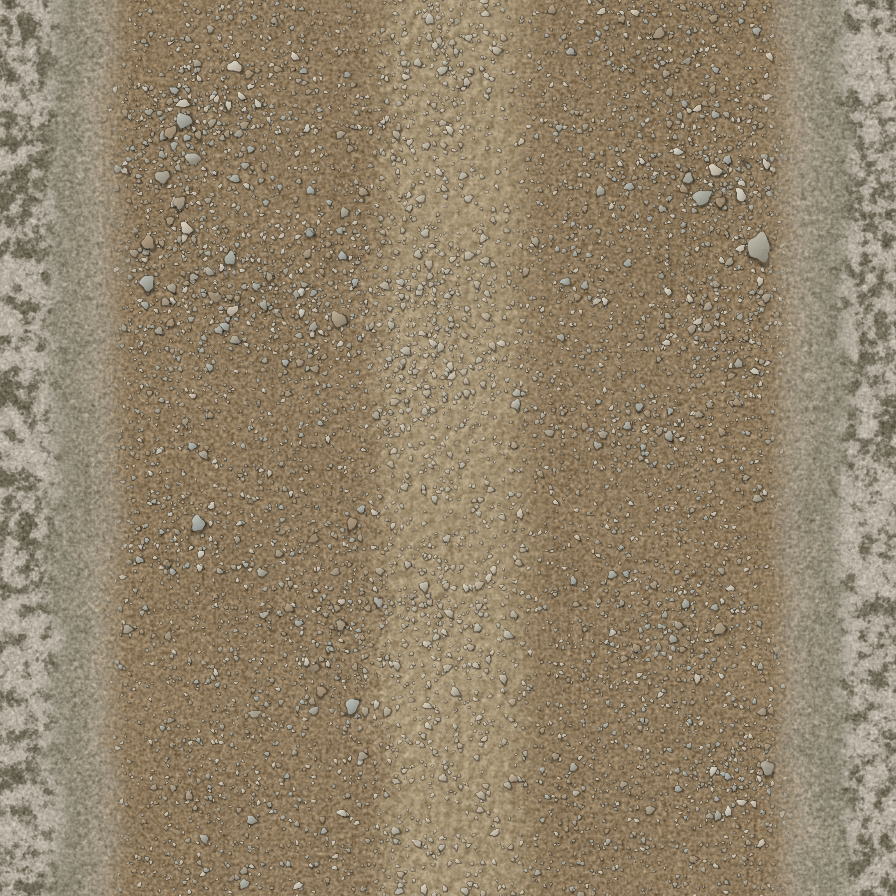
Give the GLSL for this texture, as a WebGL 1 fragment shader.

```glsl
precision highp float;
// Worn dirt track: brown wheel lanes, a pale gravel ridge and mottled stone verges.
uniform vec2 u_resolution;

vec2 hash2(vec2 p) {
  return fract(sin(vec2(dot(p, vec2(127.1, 311.7)), dot(p, vec2(269.5, 183.3)))) * 43758.55);
}

float gradientDot(vec2 cell, vec2 corner, vec2 f) {
  return dot(hash2(cell + corner) * 2.0 - 1.0, f - corner);
}

// Gradient noise, roughly -0.7 to 0.7
float noise(vec2 p) {
  vec2 c = floor(p), f = fract(p);
  vec2 u = f * f * f * (f * (f * 6.0 - 15.0) + 10.0);
  vec2 o = vec2(0.0, 1.0);
  return mix(mix(gradientDot(c, o.xx, f), gradientDot(c, o.yx, f), u.x),
             mix(gradientDot(c, o.xy, f), gradientDot(c, o.yy, f), u.x), u.y);
}

float fbm(vec2 p) {
  float sum = 0.0, amp = 1.0;
  for (int i = 0; i < 4; i++) {
    sum += amp * noise(p);
    p = mat2(1.6, 1.2, -1.2, 1.6) * p + 7.3;
    amp *= 0.65;
  }
  return sum;
}

float blob(vec2 p, vec2 center, vec2 size) {
  vec2 d = (p - center) / size;
  return exp(-dot(d, d));
}

// Where loose stones gather in the two lanes
float laneClusters(vec2 p) {
  float d = blob(p, vec2(0.21, 0.87), vec2(0.09, 0.05));
  d += 0.7 * blob(p, vec2(0.18, 0.71), vec2(0.07, 0.11));
  d += 0.9 * blob(p, vec2(0.35, 0.67), vec2(0.10, 0.06));
  d += 0.6 * blob(p, vec2(0.21, 0.41), vec2(0.07, 0.04));
  d += 0.6 * blob(p, vec2(0.40, 0.30), vec2(0.07, 0.09));
  d += 0.8 * blob(p, vec2(0.80, 0.80), vec2(0.08, 0.10));
  d += 0.8 * blob(p, vec2(0.82, 0.63), vec2(0.09, 0.05));
  d += 0.7 * blob(p, vec2(0.74, 0.52), vec2(0.08, 0.03));
  d += 0.6 * blob(p, vec2(0.77, 0.30), vec2(0.07, 0.05));
  d += 0.9 * blob(p, vec2(0.83, 0.14), vec2(0.07, 0.05));
  return d + 0.6 * blob(p, vec2(0.76, 0.99), vec2(0.09, 0.04));
}

// Lays one grid of irregular stones, each with a dark outline, over the ground
vec3 addStones(vec3 ground, vec2 p, float scale, float density, float ridge) {
  vec2 g = p * scale, cell = floor(g);
  float soft = 0.6 * scale / u_resolution.y;
  for (int j = -1; j <= 1; j++) {
    for (int i = -1; i <= 1; i++) {
      vec2 c = cell + vec2(float(i), float(j));
      vec2 h = hash2(c + scale), k = hash2(c + scale * 1.7 + 31.0);
      float present = smoothstep(0.0, 0.07, density - k.x);
      float radius = mix(0.19, 0.45, k.y * k.y) * present;
      vec2 d = g - c - h;
      float turn = h.x * 6.28, cs = cos(turn), sn = sin(turn);
      vec2 q = mat2(cs, sn, -sn, cs) * d * vec2(1.0, 1.1 + 0.6 * h.y);
      float angle = atan(q.y, q.x + 0.0001);
      float edge = length(q) * (1.0 + 0.13 * sin(angle * 3.0 + k.y * 20.0) + 0.07 * sin(angle * 5.0)) - radius;
      float shadow = present * (1.0 - smoothstep(0.02, 0.15 + soft, edge + 0.2 * dot(d, vec2(-0.5, 0.8))));
      ground *= 1.0 - 0.36 * shadow;
      vec3 tint = mix(vec3(0.67, 0.59, 0.48), vec3(0.68, 0.71, 0.69), fract(k.y * 7.0));
      tint = mix(tint, vec3(0.88, 0.85, 0.79), 0.7 * step(0.6, h.y));
      tint = mix(tint, vec3(0.80, 0.76, 0.68), ridge * 0.6);
      tint *= 1.0 + 0.4 * dot(d, vec2(-0.6, 0.8));
      ground = mix(ground, tint, present * 0.9 * (1.0 - smoothstep(-soft, soft, edge)));
    }
  }
  return ground;
}

void main() {
  vec2 p = gl_FragCoord.xy / u_resolution;
  float broad = fbm(p * 6.0), ragged = fbm(p * 22.0 + 9.0), grain = fbm(p * 130.0);
  float fine = noise(p * 245.0 + 4.0) + 0.7 * noise(p * 390.0 + 17.0);

  // Zones across the width, with gritty borders
  float side = min(p.x, 1.0 - p.x);
  float verge = 1.0 - smoothstep(0.105, 0.15, side + 0.014 * broad + 0.014 * ragged + 0.012 * grain);
  float rim = 1.0 - smoothstep(0.04, 0.08, side + 0.014 * broad + 0.018 * ragged + 0.012 * grain);
  float wobble = 0.012 * broad + 0.022 * ragged + 0.012 * grain;
  float ridge = smoothstep(0.40, 0.455, p.x + wobble) * (1.0 - smoothstep(0.55, 0.615, p.x + wobble));

  // Brown lanes with rusty grit
  vec3 color = vec3(0.555, 0.48, 0.37) + 0.025 * broad + 0.02 * ragged;
  color = mix(color, vec3(0.57, 0.45, 0.30), 0.35 * smoothstep(0.05, 0.5, fine + 0.3 * ragged));
  color += grain * 0.11 + fine * 0.19;

  // Pale ridge, lit from the upper left
  vec2 r = p * vec2(110.0, 80.0);
  float relief = noise(r) - noise(r + vec2(-0.35, 0.35));
  vec3 ridgeColor = vec3(0.645, 0.575, 0.46) + 0.025 * broad + 0.11 * grain + 0.12 * fine - 0.12 * relief;
  color = mix(color, ridgeColor, ridge);

  // Scattered stones from large to gravel
  float lane = 1.0 - max(ridge, verge);
  float gathered = laneClusters(p) * lane;
  float heap = ridge * (0.24 + 0.4 * blob(p, vec2(0.48, 0.63), vec2(0.07, 0.12))
    + 0.35 * blob(p, vec2(0.48, 0.32), vec2(0.06, 0.07)) + 0.2 * blob(p, vec2(0.5, 0.93), vec2(0.06, 0.1)));
  color = addStones(color, p, 150.0, 0.34 * lane + 0.4 * gathered + heap, ridge);
  color = addStones(color, p, 84.0, 0.15 * lane + 0.48 * gathered + heap, ridge);
  color = addStones(color, p, 44.0, 0.04 * lane + 0.28 * gathered, ridge);
  float slabs = lane * blob(p, vec2(0.81, 0.79), vec2(0.06, 0.09));
  color = addStones(color, p, 28.0, 0.35 * slabs, 0.0);

  // Grey verge, slightly greener towards the rim
  vec3 vergeColor = mix(vec3(0.545, 0.53, 0.46), vec3(0.635, 0.595, 0.525), smoothstep(0.06, 0.125, side + 0.02 * ragged));
  vergeColor += 0.03 * broad + 0.03 * ragged + 0.15 * grain + 0.16 * fine;
  color = mix(color, vergeColor, verge * 0.93);

  // Pale rim broken by dark lichen at several sizes
  float lichen = smoothstep(-0.2, 0.35, fbm(p * 48.0 + 20.0) + 0.4 * broad + 0.3 * ragged + 0.45 * grain);
  vec3 rimColor = mix(vec3(0.72, 0.69, 0.64), vec3(0.41, 0.39, 0.32), lichen);
  color = mix(color, rimColor + 0.13 * grain + 0.15 * fine, rim);

  gl_FragColor = vec4(clamp(color, 0.0, 1.0), 1.0);
}
```
